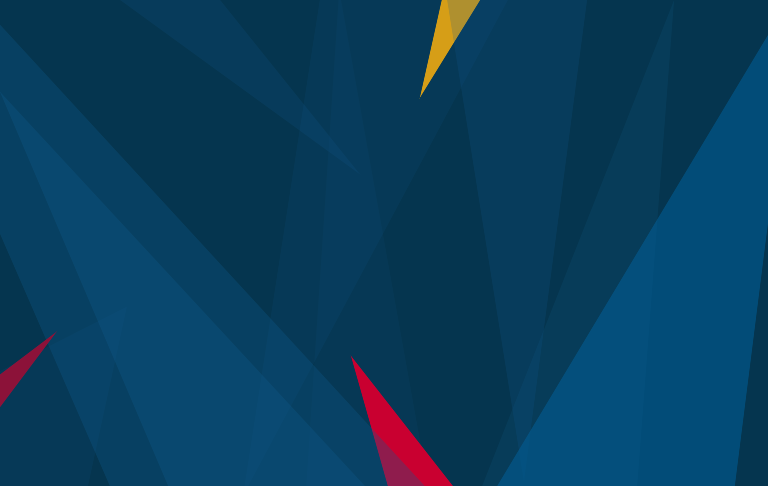
Write a Shadertoy shader that draws this background.

```glsl
#define NAVY     vec3(0.020, 0.208, 0.308)
#define HAZE     vec3(0.060, 0.340, 0.570)
#define TEAL     vec3(0.050, 0.350, 0.550)
#define AZURE    vec3(0.000, 0.345, 0.555)
#define GOLD     vec3(0.840, 0.620, 0.090)
#define CRIMSON  vec3(0.790, 0.000, 0.190)
#define WINE     vec3(0.550, 0.070, 0.225)
#define FAINT    0.13
#define SOFT     0.18
#define STRONG   0.31

// Signed distance to the line a-b, positive on the side of the point inner
float edgeDistance(vec2 p, vec2 a, vec2 b, vec2 inner) {
    vec2 dir = normalize(b - a);
    vec2 normal = vec2(-dir.y, dir.x);
    return dot(p - a, normal) * sign(dot(inner - a, normal));
}

// Antialiased coverage of a triangle
float shard(vec2 p, vec2 a, vec2 b, vec2 c) {
    float d = min(edgeDistance(p, a, b, c),
              min(edgeDistance(p, b, c, a), edgeDistance(p, c, a, b)));
    float halfPixel = 50.0 / iResolution.y;
    return smoothstep(-halfPixel, halfPixel, d);
}

// Lay a translucent triangle over the colour so far
void layer(inout vec3 col, vec2 p, vec2 a, vec2 b, vec2 c, vec3 tint, float opacity) {
    col = mix(col, tint, opacity * shard(p, a, b, c));
}

void mainImage(out vec4 fragColor, in vec2 fragCoord) {
    // Percent of the canvas height
    vec2 p = 100.0 * fragCoord / iResolution.y;
    vec3 col = NAVY;

    // Hazy shards hanging from the top, and the centre beam
    layer(col, p, vec2(24.7, 100.0), vec2(45.3, 100.0), vec2(74.1, 64.1), HAZE, SOFT);
    layer(col, p, vec2(65.8, 100.0), vec2(104.5, 100.0), vec2(50.0, -2.0), HAZE, FAINT);
    layer(col, p, vec2(69.8, 102.0), vec2(63.0, 0.0), vec2(88.1, 0.0), HAZE, FAINT * 0.7);

    // Gold shard seen partly through a blue one
    layer(col, p, vec2(90.9, 100.0), vec2(98.8, 100.0), vec2(86.4, 79.9), GOLD, 1.0);
    layer(col, p, vec2(92.0, 100.0), vec2(120.8, 100.0), vec2(107.8, 1.0), HAZE, SOFT * 1.1);

    // Bright blade on the right, crossed by a thin beam
    layer(col, p, vec2(164.2, 103.1), vec2(151.2, 0.0), vec2(102.3, 0.0), AZURE, 0.66);
    layer(col, p, vec2(138.7, 100.0), vec2(99.2, 0.0), vec2(131.1, 0.0),
          HAZE + vec3(0.0, 0.05, 0.02), FAINT * 1.1);

    // Crimson shard under the wide bands on the left
    layer(col, p, vec2(72.2, 26.8), vec2(93.2, 0.0), vec2(79.8, 0.0), CRIMSON, 1.0);
    layer(col, p, vec2(-35.6, 133.6), vec2(87.4, 0.0), vec2(22.6, 0.0), TEAL, STRONG);
    layer(col, p, vec2(0.0, 81.1), vec2(75.1, 0.0), vec2(34.6, 0.0), TEAL, STRONG);

    // Lower left corner
    layer(col, p, vec2(26.1, 36.9), vec2(18.1, 0.0), vec2(-51.4, -2.5), HAZE, FAINT);
    layer(col, p, vec2(11.7, 31.8), vec2(-11.7, 14.1), vec2(-11.7, 0.6), WINE, 1.0);

    fragColor = vec4(col, 1.0);
}
```
